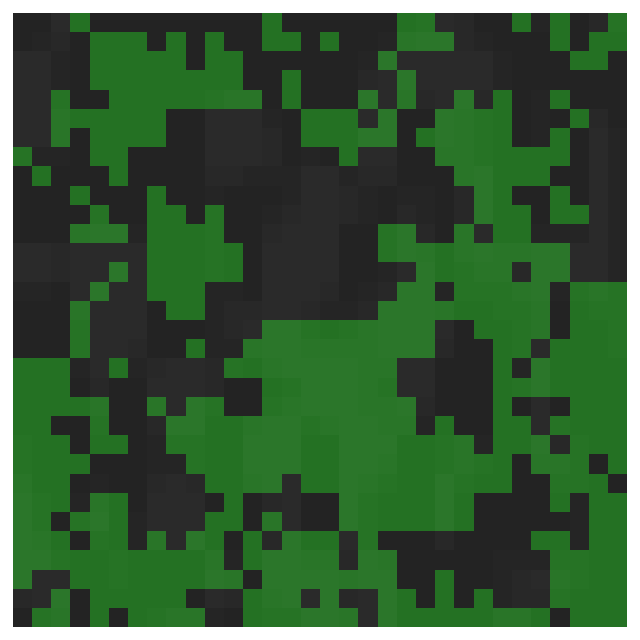
Give the GLSL for this pattern, as a WebGL 2 fragment shader.

```glsl
#version 300 es
precision highp float;

uniform vec2 u_resolution;
out vec4 fragColor;

float hash(vec2 p) {
    uvec2 q = uvec2(ivec2(floor(p)) + 4096) * uvec2(1597334673u, 3812015801u);
    uint n = (q.x ^ q.y) * 1597334673u;
    n = (n ^ (n >> 15)) * 2246822519u;
    n ^= n >> 13;
    return float(n >> 8) / 16777216.0;
}

float valueNoise(vec2 p) {
    vec2 i = floor(p);
    vec2 f = smoothstep(0.0, 1.0, p - i);
    float low = mix(hash(i), hash(i + vec2(1, 0)), f.x);
    float high = mix(hash(i + vec2(0, 1)), hash(i + vec2(1, 1)), f.x);
    return mix(low, high, f.y);
}

// Slanted patches in the middle, finer speckle towards the border
float terrain(vec2 cell, float roughness) {
    vec2 slanted = vec2(dot(cell, vec2(0.18, -0.14)), dot(cell, vec2(0.17, 0.27)));
    float broad = valueNoise(slanted + 64.3);
    float medium = valueNoise(cell / 1.8 + 91.7);
    float grain = hash(cell + 211.0);
    return broad * (1.0 - 0.5 * roughness)
         + medium * (0.3 + 0.4 * roughness)
         + grain * (0.08 + 0.25 * roughness);
}

vec3 pattern(vec2 uv) {
    // White frame around a 32 by 32 grid
    vec2 grid = (uv - 0.02) / 0.96 * 32.0;
    if (any(lessThan(grid, vec2(0))) || any(greaterThanEqual(grid, vec2(32)))) {
        return vec3(1);
    }
    vec2 cell = floor(grid) - 15.5;
    float radius = length(cell);

    // Subtracting the point-mirrored terrain splits the area evenly
    float roughness = smoothstep(3.0, 12.0, radius);
    float balance = terrain(cell, roughness) - terrain(-cell, roughness);
    vec3 green = vec3(0.14, 0.445, 0.136);
    vec3 charcoal = vec3(0.137);
    vec3 color = balance > 0.0 ? green : charcoal;

    // Faint stepped sheen in upright streaks, strongest near the middle
    float streak = valueNoise(cell * vec2(0.6, 0.3) + 153.1);
    float sheen = clamp(streak * 3.5 - 0.55 - radius * 0.075, 0.0, 1.0);
    return mix(color, vec3(1), 0.034 * floor(sheen * 3.0 + 0.5) / 3.0);
}

void main() {
    // Every edge runs along a pixel row or column, so it snaps to whole pixels
    fragColor = vec4(pattern(gl_FragCoord.xy / u_resolution), 1);
}
```
